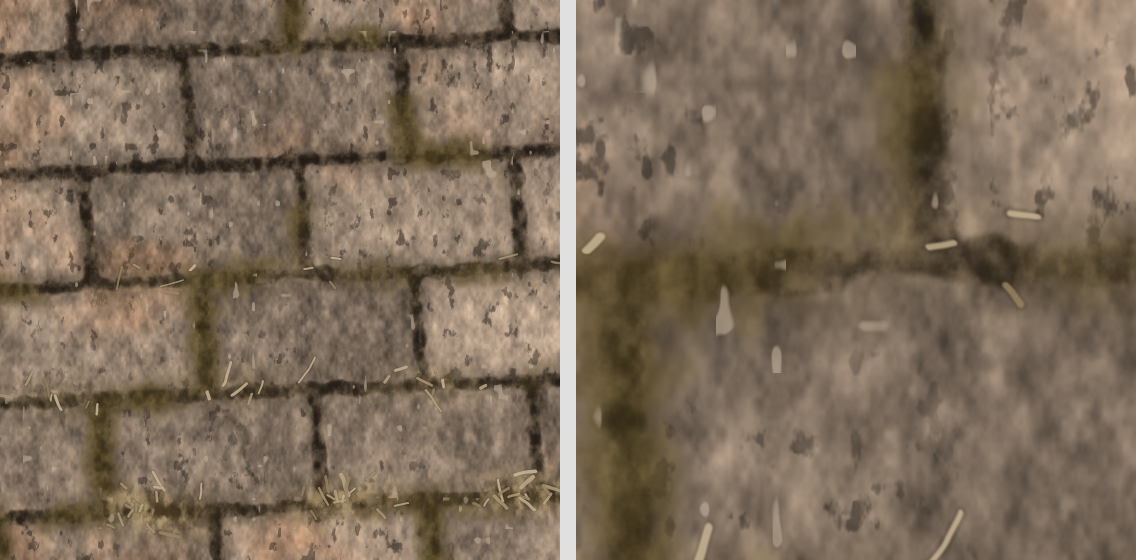
Left: the whole. Right: its middle third, enlarged.
Reproduce this texture procedurally as a three.js fragment shader.

```glsl
// Weathered stone pavers in a running bond, with dark joints, moss and dry straw.
varying vec2 vUv;

float hash(vec2 p) {
  return fract(sin(dot(p, vec2(127.1, 311.7))) * 43758.5453);
}

float noise(vec2 p) {
  vec2 i = floor(p), f = fract(p);
  f = f * f * (3.0 - 2.0 * f);
  return mix(mix(hash(i), hash(i + vec2(1.0, 0.0)), f.x),
             mix(hash(i + vec2(0.0, 1.0)), hash(i + 1.0), f.x), f.y);
}

float fbm(vec2 p) {
  float sum = 0.0, amp = 0.5;
  for (int i = 0; i < 4; i++) {
    sum += amp * noise(p);
    p = p * 2.03 + vec2(17.3, 9.1);
    amp *= 0.5;
  }
  return sum / 0.9375;
}

// Distance to a straight stalk between two ends
float segment(vec2 p, vec2 a, vec2 b) {
  vec2 pa = p - a, ba = b - a;
  return length(pa - ba * clamp(dot(pa, ba) / dot(ba, ba), 0.0, 1.0));
}

void main() {
  vec2 uv = vUv;
  vec2 warp = vec2(fbm(uv * 9.0), fbm(uv * 9.0 + 40.0)) - 0.5;

  // Slightly sheared running bond
  vec2 p = uv + warp * 0.012;
  vec2 paver = vec2(0.387, 0.205);
  vec2 grid = vec2(p.x + 0.066 * p.y - 0.195, p.y - 0.045 * p.x - 0.0736) / paver;
  grid.x -= 0.5 * mod(floor(grid.y), 2.0);
  vec2 id = floor(grid);
  vec2 q = abs(fract(grid) - 0.5) * paver - (paver * 0.5 - 0.011) + 0.012;
  float edge = length(max(q, 0.0)) + min(max(q.x, q.y), 0.0) - 0.012;
  edge += (fbm(uv * vec2(45.0, 38.0)) - 0.5) * 0.015;

  // Vertically streaked stone grain
  float stain = fbm(uv * 6.0 + id * 3.7);
  float grain = fbm(uv * vec2(62.0, 36.0));
  float speck = noise(uv * vec2(210.0, 120.0));
  float shade = 0.51 + (hash(id + 4.0) - 0.5) * 0.13;
  shade += (stain - 0.5) * 0.24 + (grain - 0.5) * 0.36 + (speck - 0.5) * 0.09;
  shade += 0.04 * (0.5 - uv.y);
  vec3 color = shade * vec3(1.13, 0.985, 0.85);

  // Warm tints, dark pits and worn rims
  color *= mix(vec3(1.0), vec3(1.06, 0.97, 0.90), smoothstep(0.5, 0.72, fbm(uv * 4.0 + 21.0)));
  float pits = smoothstep(0.63, 0.76, fbm(uv * vec2(72.0, 42.0) + 60.0));
  color *= 1.0 - 0.38 * pits * smoothstep(0.3, 0.6, stain);
  color *= 1.0 - 0.22 * smoothstep(-0.03, 0.0, edge) * smoothstep(0.35, 0.7, stain);

  // Soil in the joints
  float soil = fbm(uv * vec2(85.0, 60.0) + 7.0);
  vec3 joint = mix(vec3(0.15, 0.12, 0.09), vec3(0.46, 0.39, 0.31), smoothstep(0.25, 0.85, soil));
  joint *= 1.0 - 0.25 * smoothstep(0.002, 0.01, edge);
  color = mix(color, joint, 0.92 * smoothstep(-0.005, 0.004, edge));

  // Moss spreading over the rims
  float moss = smoothstep(-0.035, 0.004, edge + (grain - 0.5) * 0.04);
  moss *= smoothstep(0.56, 0.72, fbm(uv * 5.0 + 33.0));
  color = mix(color, mix(vec3(0.20, 0.16, 0.07), vec3(0.46, 0.39, 0.22), soil), 0.75 * moss);

  // Pale chips
  float chips = smoothstep(0.83, 0.93, noise(uv * vec2(95.0, 55.0) + 12.0));
  chips *= step(0.72, hash(floor(uv * vec2(24.0, 18.0))));
  color = mix(color, vec3(0.76, 0.69, 0.61), 0.6 * chips);

  // Tufts of straw along the joints, thickest at the bottom
  for (int c = 0; c < 9; c++) {
    float k = float(c), row = floor(k / 3.0);
    float x = fract(0.28 + 0.33 * k + 0.17 * row);
    vec2 tuft = vec2(x, 0.0736 + 0.205 * row + 0.045 * x);
    float amount = 1.0 / (1.0 + 1.3 * row);
    vec2 offset = (uv - tuft + warp * 0.05) / vec2(0.10, 0.035);
    float litter = exp(-dot(offset, offset)) * amount;
    float fibres = fbm(uv * vec2(70.0, 45.0) + k * 5.0);
    vec3 thatch = mix(vec3(0.29, 0.23, 0.13), vec3(0.74, 0.64, 0.46), smoothstep(0.3, 0.7, fibres));
    color = mix(color, thatch, 0.8 * litter);
    for (int s = 0; s < 14; s++) {
      vec2 seed = vec2(k * 3.1 + 1.0, float(s) * 1.7);
      float keep = step(hash(seed), amount);
      vec2 scatter = vec2(hash(seed + 11.0) + hash(seed + 15.0), hash(seed + 23.0) + hash(seed + 27.0)) - 1.0;
      vec2 root = tuft + scatter * vec2(0.12, 0.045);
      float angle = hash(seed + 31.0) * 3.14;
      vec2 reach = vec2(cos(angle), sin(angle)) * mix(0.012, 0.05, pow(hash(seed + 43.0), 2.0));
      float d = segment(uv + warp * 0.03, root, root + reach);
      float width = mix(0.0012, 0.0028, hash(seed + 51.0));
      color *= 1.0 - 0.25 * keep * smoothstep(0.006, 0.0, d);
      vec3 stalk = mix(vec3(0.58, 0.50, 0.36), vec3(0.82, 0.74, 0.61), hash(seed + 67.0));
      color = mix(color, stalk, 0.85 * keep * smoothstep(width + 0.0016, width - 0.0008, d));
    }
  }

  gl_FragColor = vec4(clamp(color, 0.0, 1.0), 1.0);
}
```
